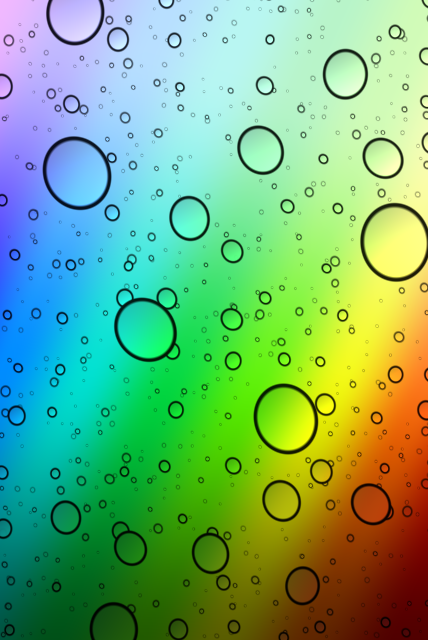
Write a Shadertoy shader that draws this background.

```glsl
// Dark-rimmed water drops scattered over a diagonal rainbow gradient.

// Large drops: centre x, centre y, radius (canvas is 1 wide, 1.5 high)
const vec3 bigDrops[16] = vec3[16](
    vec3(.176, 1.47, .072), vec3(.18, 1.094, .083), vec3(.924, .932, .087),
    vec3(.34, .727, .074), vec3(.668, .518, .079), vec3(.807, 1.326, .056),
    vec3(.609, 1.148, .056), vec3(.443, .988, .05), vec3(.895, 1.129, .048),
    vec3(.658, .326, .047), vec3(.266, .025, .06), vec3(.867, .318, .048),
    vec3(.492, .203, .046), vec3(.707, .127, .043), vec3(.305, .215, .04),
    vec3(.154, .287, .038));

// Hues at equal steps along the diagonal
const vec3 spectrum[9] = vec3[9](
    vec3(.8, 0., 1.), vec3(.15, .05, 1.), vec3(0., .55, 1.),
    vec3(0., .88, .82), vec3(0., .85, .25), vec3(.35, .95, 0.),
    vec3(.95, .98, 0.), vec3(1., .4, 0.), vec3(.85, 0., 0.));

vec3 hash3(vec2 cell) {
    vec3 q = vec3(dot(cell, vec2(127.1, 311.7)),
                  dot(cell, vec2(269.5, 183.3)),
                  dot(cell, vec2(419.2, 371.9)));
    return fract(sin(q) * 43758.5);
}

// Rainbow, washed out towards the top and darkened towards the bottom
vec3 rainbow(vec2 p) {
    float down = 1.5 - p.y;
    float t = clamp((p.x + .45 * down) * 5., 0., 7.999);
    int i = int(t);
    vec3 colour = mix(spectrum[i], spectrum[i + 1], smoothstep(0., 1., fract(t)));
    float wash = .72 * (1. - smoothstep(.15, 1., down - .25 * (p.x - .5)));
    colour = mix(colour, vec3(1), wash);
    return colour * mix(1., .36, smoothstep(.85, 1.55, down));
}

// Distance from a point to the nearest large drop
float bigDropDistance(vec2 p) {
    float nearest = 10.;
    for (int i = 0; i < 16; i++)
        nearest = min(nearest, length(p - bigDrops[i].xy) - bigDrops[i].z * 1.06);
    return nearest;
}

// Paint one slightly oval, tilted drop over the colour below it
vec3 paintDrop(vec3 below, vec3 base, vec2 d, float radius, float seed,
               float strength, float pixel) {
    float angle = seed * .9 - .1;
    vec2 oval = mat2(cos(angle), -sin(angle), sin(angle), cos(angle)) * d;
    oval /= vec2(.94, 1.06);
    float edge = length(oval) - radius;
    float inside = 1. - smoothstep(-pixel, pixel, edge);
    float width = min(.003 + .065 * radius, .4 * radius);
    float rim = smoothstep(-1.5 * width, -.6 * width, edge);

    // The lens is darker at its upper left and brighter at its lower right
    float light = .5 + .5 * dot(d / radius, vec2(.4, -.9));
    vec3 lens = pow(base, vec3(1.2)) * mix(.82, 1.2, light) + .04;
    vec3 drop = mix(lens, base * base * .12, rim);
    return mix(below, drop, inside * strength);
}

// One drop per grid cell, kept clear of the large drops
vec3 scatter(vec3 below, vec3 base, vec2 p, float cellSize, float chance,
             float strength, float pixel) {
    vec2 cell = floor(p / cellSize);
    vec3 place = hash3(cell + cellSize * 100.);
    vec3 look = hash3(cell + 57.3);
    float radius = cellSize * mix(.09, .23, look.x * look.x);
    vec2 centre = (cell + mix(vec2(.26), vec2(.74), place.xy)) * cellSize;
    if (place.z > chance || bigDropDistance(centre) < radius * 1.2) return below;
    return paintDrop(below, base, p - centre, radius, look.y, strength, pixel);
}

void mainImage(out vec4 fragColor, in vec2 fragCoord) {
    vec2 p = fragCoord / iResolution.xy * vec2(1., 1.5);
    float pixel = 1. / iResolution.x;
    vec3 base = rainbow(p);
    vec3 colour = base;

    // Mist, small drops, then medium drops
    colour = scatter(colour, base, p, .031, .35, .35, pixel);
    colour = scatter(colour, base, p + .013, .058, .45, .7, pixel);
    colour = scatter(colour, base, p + .04, .125, .8, .95, pixel);

    for (int i = 0; i < 16; i++) {
        vec3 drop = bigDrops[i];
        colour = paintDrop(colour, base, p - drop.xy, drop.z,
                           fract(float(i) * .618), 1., pixel);
    }
    fragColor = vec4(clamp(colour, 0., 1.), 1.);
}
```
